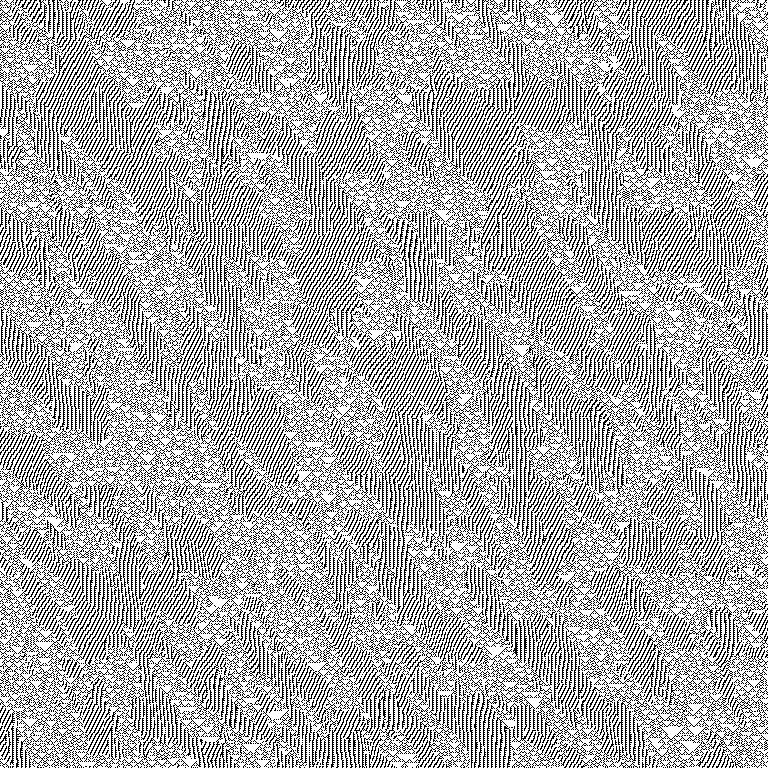
This pattern is drawn by a Shadertoy shader. Its source:

```glsl
const float CELLS = 768.0;          // cells along the canvas height
const int BAND = 8;                 // rows grown from one random seed row
const int WARMUP = 7;               // hidden generations before a band shows
const int HALF_WINDOW = 15;         // reach of the automaton on each side
const vec3 PAPER = vec3(1.0);
const vec3 INK = vec3(0.0);

uint hashBits(ivec2 p, uint seed) {
    uint h = uint(p.x) * 1597334677u ^ uint(p.y) * 3812015801u ^ seed * 2654435769u;
    h = (h ^ (h >> 16)) * 2246822519u;
    h = (h ^ (h >> 13)) * 3266489917u;
    return h ^ (h >> 16);
}

float hash(ivec2 p, uint seed) {
    return float(hashBits(p, seed) >> 8) / 16777216.0;
}

float valueNoise(vec2 p, uint seed) {
    ivec2 i = ivec2(floor(p));
    vec2 f = fract(p);
    f = f * f * (3.0 - 2.0 * f);
    float low = mix(hash(i, seed), hash(i + ivec2(1, 0), seed), f.x);
    float high = mix(hash(i + ivec2(0, 1), seed), hash(i + ivec2(1, 1), seed), f.x);
    return mix(low, high, f.y);
}

// Patches that lean down to the right, with a finer ragged octave
float patchNoise(vec2 cell, vec2 size, uint seed) {
    vec2 p = vec2(cell.x + 0.5 * cell.y, cell.y) / size;
    return 0.65 * valueNoise(p, seed) + 0.35 * valueNoise(p * 2.7, seed + 1u);
}

// 32 random cells of a seed row, three in eight filled
uint seedWord(int block, int band) {
    ivec2 key = ivec2(block, band);
    return hashBits(key, 11u) & (hashBits(key, 12u) | hashBits(key, 13u));
}

// Cellular automaton: a blank cell fills when exactly one side is filled
float automaton(ivec2 cell) {
    int row = int(CELLS) + BAND - cell.y;
    int band = row / BAND;
    int generations = row - band * BAND + WARMUP;
    int start = cell.x + 64 - HALF_WINDOW;
    int block = start / 32;
    uint offset = uint(start - block * 32);
    uint bits = seedWord(block, band) >> offset;
    if (offset > 0u) bits |= seedWord(block + 1, band) << (32u - offset);
    for (int i = 0; i < generations; i++)
        bits = ((bits << 1) ^ (bits >> 1)) & ~bits;
    return float((bits >> uint(HALF_WINDOW)) & 1u);
}

// Ordered rows: small triangular beads in leaning stripes or upright columns
float beads(vec2 cell, bool upright, float phase) {
    float shift = upright ? 0.0 : floor(cell.y / 2.0);
    float width = 1.0 + mod(cell.y, 2.0);
    return 1.0 - step(width - 0.5, mod(cell.x - shift - phase, 4.0));
}

float inkAt(vec2 cell) {
    float order = patchNoise(cell, vec2(24.0, 44.0), 3u) + 0.04 * cell.y / CELLS;
    if (order < 0.51) return automaton(ivec2(cell));
    float kind = patchNoise(cell, vec2(36.0, 64.0), 5u) + 0.08 * cell.y / CELLS;
    float phase = floor(9.0 * patchNoise(cell, vec2(40.0, 60.0), 8u));
    return beads(cell, kind > 0.56, phase);
}

void mainImage(out vec4 fragColor, in vec2 fragCoord) {
    // Box filter: weigh each nearby cell by the share of the pixel it covers
    float pixel = CELLS / iResolution.y;
    vec2 low = (fragCoord - 0.5) * pixel;
    vec2 high = low + pixel;
    float ink = 0.0, total = 0.0;
    for (int j = 0; j < 3; j++)
        for (int i = 0; i < 3; i++) {
            vec2 cell = floor(low) + vec2(i, j);
            vec2 overlap = max(min(high, cell + 1.0) - max(low, cell), 0.0);
            float weight = overlap.x * overlap.y;
            if (weight > 0.0) ink += weight * inkAt(cell);
            total += weight;
        }
    fragColor = vec4(mix(PAPER, INK, ink / total), 1.0);
}
```
